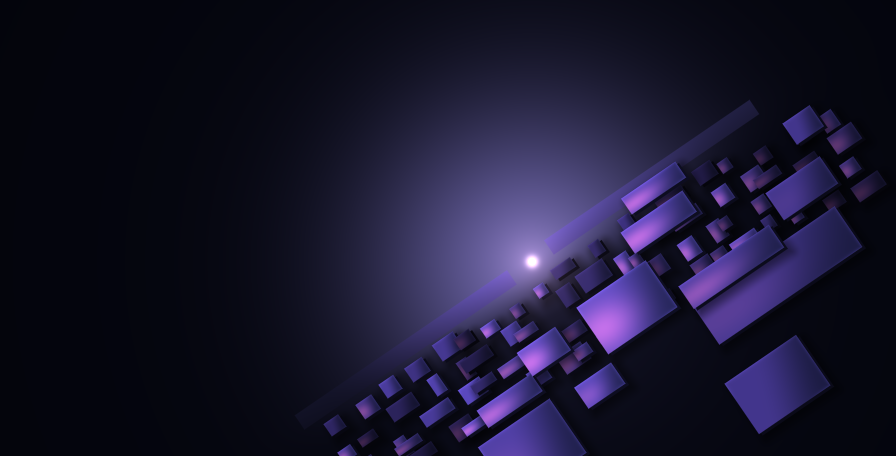
This background is drawn by a Shadertoy shader. Its source:

```glsl
#define TILT 0.6
#define LIGHT_POS vec2(1.167, 0.426)
#define GLOW_SPREAD 0.125
#define SCATTER_ROWS 4
#define SCATTER_COLUMNS 19

const vec3 NIGHT = vec3(0.010, 0.014, 0.040);
const vec3 HAZE = vec3(0.36, 0.33, 0.53);
const vec3 NAVY = vec3(0.10, 0.10, 0.24);
const vec3 VIOLET = vec3(0.36, 0.29, 0.76);
const vec3 ORCHID = vec3(0.77, 0.44, 0.92);
const vec3 SPARK = vec3(1.0, 0.82, 0.74);

float hash(float n) {
    return fract(sin(n * 127.1 + 3.7) * 4375.85);
}

float boxDistance(vec2 p, vec2 halfSize) {
    vec2 d = abs(p) - halfSize;
    return length(max(d, 0.0)) + min(max(d.x, d.y), 0.0);
}

float coverage(float d) {
    float pixel = 1.0 / iResolution.y;
    return 1.0 - smoothstep(-0.7 * pixel, 0.7 * pixel, d);
}

// A lit slab: soft shadow, dark underside, graded face and bright rim
void drawBlock(inout vec3 color, vec2 p, vec2 center, vec2 halfSize, float warmth, float light) {
    vec2 q = p - center;
    vec2 t = q / halfSize;

    float shadow = boxDistance(q - vec2(0.008, -0.016), halfSize);
    color *= 1.0 - 0.45 * (1.0 - smoothstep(-0.01, 0.025, shadow));
    float side = boxDistance(q - vec2(0.005, -0.007), halfSize);
    color = mix(color, NAVY * 0.55 * light, coverage(side));

    vec3 face = mix(VIOLET, NAVY * 1.5, smoothstep(-0.5, 1.2, t.x - 0.25 * t.y));
    float hot = exp(-1.6 * dot(t - vec2(-0.75, -0.15), t - vec2(-0.75, -0.15)));
    face = mix(face, ORCHID, hot * warmth);

    float d = boxDistance(q, halfSize);
    float rim = exp(-abs(d) / 0.0025) * smoothstep(0.2, 1.0, max(t.x, t.y));
    face += VIOLET * rim * 0.35;
    color = mix(color, face * light, coverage(d));
}

// A long rail that fades away from the light
void drawRail(inout vec3 color, vec2 p, vec2 center, vec2 halfSize, vec3 farColor) {
    vec2 q = p - center;
    float fade = smoothstep(0.02, 0.55, abs(p.x));
    vec3 face = mix(vec3(0.40, 0.33, 0.73), farColor, fade);
    face *= 0.92 + 0.10 * q.y / halfSize.y;
    color = mix(color, face, coverage(boxDistance(q, halfSize)) * mix(0.95, 0.7, fade));
}

void drawScatter(inout vec3 color, vec2 p) {
    for (int row = 0; row < SCATTER_ROWS; row++) {
        for (int column = 0; column < SCATTER_COLUMNS; column++) {
            float id = float(row * SCATTER_COLUMNS + column);
            float a = hash(id), b = hash(id + 91.3), c = hash(id + 203.7);
            float along = (float(column) + 0.9 * a) / float(SCATTER_COLUMNS);
            vec2 center = vec2(mix(-0.59, 0.73, along), -0.048 - 0.053 * float(row) - 0.025 * b);
            center.y -= 0.05 * smoothstep(0.4, 0.7, center.x);
            vec2 halfSize = vec2(0.013 + 0.028 * c * c, 0.010 + 0.013 * a);
            float light = mix(0.35, 1.0, hash(id + 17.9)) * mix(1.0, 0.75, smoothstep(0.2, 0.7, abs(center.x)));
            drawBlock(color, p, center, halfSize, step(0.35, b) * 0.95, light);
        }
    }
}

// Large slabs: center and half size along the tilted axes
void drawSlabs(inout vec3 color, vec2 p) {
    vec4 slabs[12] = vec4[12](
        vec4(0.311, -0.017, 0.072, 0.021), vec4(0.278, -0.085, 0.082, 0.028),
        vec4(0.426, -0.328, 0.190, 0.054), vec4(0.354, -0.256, 0.120, 0.030),
        vec4(0.115, -0.200, 0.092, 0.062), vec4(0.292, -0.526, 0.095, 0.067),
        vec4(-0.031, -0.308, 0.049, 0.028), vec4(0.579, -0.201, 0.072, 0.036),
        vec4(-0.213, -0.224, 0.072, 0.023), vec4(-0.233, -0.341, 0.095, 0.072),
        vec4(-0.090, -0.177, 0.051, 0.031), vec4(0.660, -0.088, 0.036, 0.028));
    for (int i = 0; i < 12; i++) {
        vec4 slab = slabs[i];
        float warmth = smoothstep(-0.42, -0.18, slab.y) * (1.0 - smoothstep(0.35, 0.65, slab.x));
        float light = mix(1.0, 0.72, smoothstep(0.2, 0.6, length(slab.xy)));
        drawBlock(color, p, slab.xy, slab.zw, warmth, light);
    }
}

void mainImage(out vec4 fragColor, in vec2 fragCoord) {
    vec2 offset = fragCoord / iResolution.y - LIGHT_POS;
    vec2 axis = vec2(cos(TILT), sin(TILT));
    vec2 p = vec2(dot(offset, axis), dot(offset, vec2(-axis.y, axis.x)));
    float radius = length(offset);

    // Haze above the rails, dimmed beneath them
    float openSky = mix(0.13, 1.0, smoothstep(-0.13, 0.015, p.y));
    vec3 color = NIGHT + HAZE * exp(-radius * radius / GLOW_SPREAD) * openSky;
    color += vec3(0.035, 0.035, 0.07) * exp(-radius * 1.8);

    drawRail(color, p, vec2(0.321, 0.005), vec2(0.273, 0.019), vec3(0.16, 0.15, 0.32));
    drawRail(color, p, vec2(-0.338, -0.003), vec2(0.282, 0.019), vec3(0.08, 0.08, 0.17));
    drawScatter(color, p);
    drawSlabs(color, p);

    // Point of light and its bloom
    color += vec3(0.30, 0.22, 0.24) * exp(-radius / 0.055);
    color += SPARK * 0.8 * exp(-radius * radius / 0.00016);
    fragColor = vec4(min(color, 1.0), 1.0);
}
```
